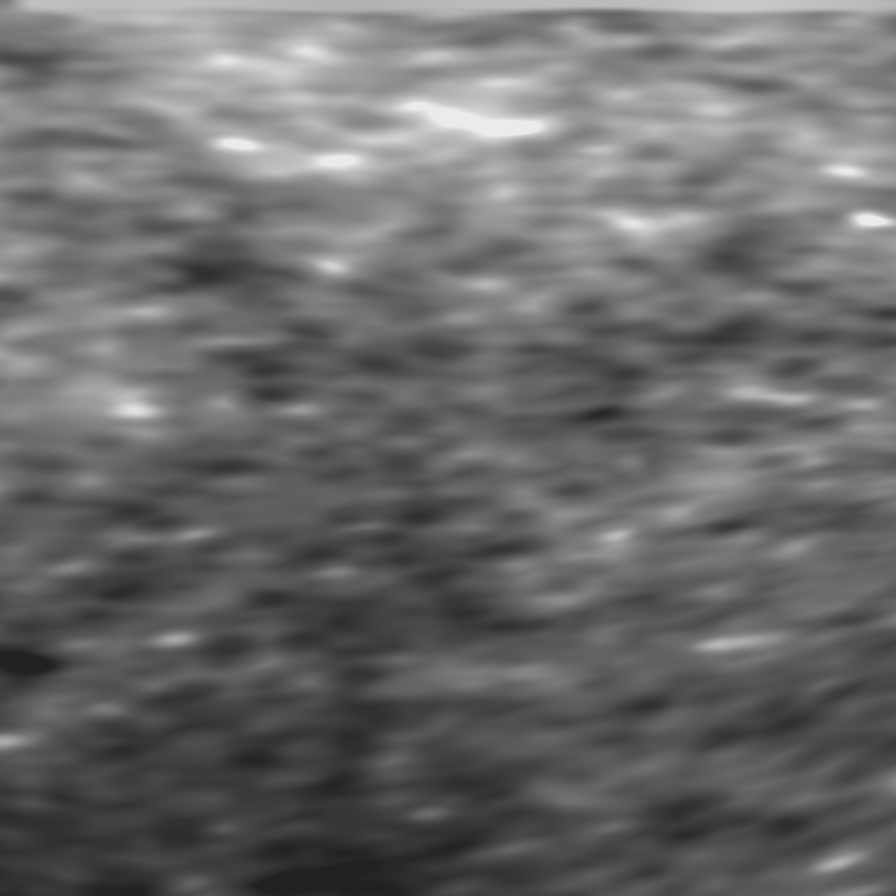
Give the GLSL for this texture, as a Shadertoy shader.

```glsl
// Grey, soft-focus layered speckle, like an echo scan of tissue: bright above, dark below.
// Cellular noise sums flat, smooth grains at several sizes over a depth gradient,
// with a few soft shadows, dark pockets and a bright strip along the top edge.
#define PATCH_CELL  vec2(0.24, 0.13)
#define CLUMP_CELL  vec2(0.105, 0.043)
#define GRAIN_CELL  vec2(0.052, 0.0175)
#define FIBRE_CELL  vec2(0.032, 0.011)
#define STREAK_CELL vec2(0.14, 0.015)
#define PATCH_GAIN  0.075
#define CLUMP_GAIN  0.095
#define GRAIN_GAIN  0.095
#define FIBRE_GAIN  0.028
#define STREAK_GAIN 0.075
#define GLINT_GAIN  0.13
#define BEND        0.12

vec3 hash3(vec2 cell, float seed) {
    vec3 q = fract(vec3(cell.xyx + seed * 17.31) * vec3(0.1031, 0.1030, 0.0973));
    q += dot(q, q.yxz + 33.33);
    return fract((q.xxy + q.yzz) * q.zyx);
}

// Sum of smooth signed grains, one at a random place in each cell.
float grains(vec2 p, vec2 cellSize, float seed) {
    p = p / cellSize + 40.0;
    vec2 cell = floor(p);
    float sum = 0.0;
    for (int j = -1; j <= 1; j++) {
        for (int i = -1; i <= 1; i++) {
            vec2 id = cell + vec2(i, j);
            vec3 rnd = hash3(id, seed);
            vec2 d = p - id - rnd.xy;
            float k = max(0.0, 1.0 - dot(d, d));
            sum += k * k * (2.0 * rnd.z - 1.0);
        }
    }
    return sum;
}

// Soft elliptical spot, 1 at its centre.
float spot(vec2 p, vec2 centre, vec2 radius) {
    vec2 d = (p - centre) / radius;
    return exp(-dot(d, d));
}

// Brightness by depth, with broad light and dark zones.
float tissue(vec2 p) {
    float tone = 0.285 + 0.26 * p.y;
    tone += 0.10 * smoothstep(0.60, 0.85, p.y);
    tone -= 0.09 * smoothstep(0.88, 0.95, p.y);
    tone += 0.08 * spot(p, vec2(0.65, 0.50), vec2(0.22, 0.10));
    tone -= 0.08 * spot(p, vec2(0.39, 0.36), vec2(0.10, 0.22));
    tone -= 0.07 * spot(p, vec2(0.05, 0.00), vec2(0.32, 0.12));
    tone -= 0.05 * spot(p, vec2(1.00, 0.25), vec2(0.10, 0.30));
    return tone;
}

// Dark, soft-edged pockets; wobble makes their outlines uneven.
float pockets(vec2 p, float wobble) {
    p += vec2(0.012, 0.006) * wobble;
    float shade = 0.17 * spot(p, vec2(0.83, 0.715), vec2(0.060, 0.045));
    shade += 0.15 * spot(p, vec2(0.79, 0.592), vec2(0.034, 0.018));
    shade += 0.18 * spot(p, vec2(0.90, 0.602), vec2(0.034, 0.024));
    shade += 0.13 * spot(p, vec2(0.73, 0.487), vec2(0.022, 0.017));
    shade += 0.16 * spot(p, vec2(0.05, 0.915), vec2(0.045, 0.020));
    return shade;
}

void mainImage(out vec4 fragColor, in vec2 fragCoord) {
    vec2 uv = fragCoord / iResolution.xy;

    // Layers climb gently to the right in the lower half.
    float lower = 1.0 - smoothstep(0.2, 0.75, uv.y);
    vec2 p = uv - vec2(0.0, BEND * uv.x * uv.x * lower);
    p.y += 0.004 * sin(9.0 * uv.x + 5.0 * uv.y);

    float clump = grains(p, CLUMP_CELL, 2.0);
    float grain = grains(p, GRAIN_CELL, 3.0);
    float streak = grains(p, STREAK_CELL, 5.0);
    float contrast = mix(0.78, 1.12, smoothstep(0.0, 0.6, uv.y));

    float speckle = PATCH_GAIN * grains(p, PATCH_CELL, 1.0);
    speckle += CLUMP_GAIN * clump;
    speckle += GRAIN_GAIN * grain;
    speckle += FIBRE_GAIN * grains(p, FIBRE_CELL, 4.0);
    speckle += STREAK_GAIN * streak * smoothstep(0.55, 0.95, uv.y);

    // Scattered bright echoes where grains and clumps agree.
    float echo = max(0.0, grain + 0.5 * clump - 0.45);
    speckle += GLINT_GAIN * echo * echo;

    float tone = tissue(uv) + contrast * speckle - pockets(uv, clump);
    tone += 0.32 * spot(uv, vec2(0.965, 0.757), vec2(0.018, 0.008));

    // Bright contact strip, fading into the top corners.
    float strip = smoothstep(0.982, 0.993, uv.y + 0.003 * streak);
    strip *= smoothstep(0.0, 0.04, uv.x) * smoothstep(0.0, 0.04, 1.0 - uv.x);
    tone = mix(tone, 0.73 + 0.05 * clump, strip);

    fragColor = vec4(vec3(clamp(tone, 0.13, 0.92)), 1.0);
}
```
